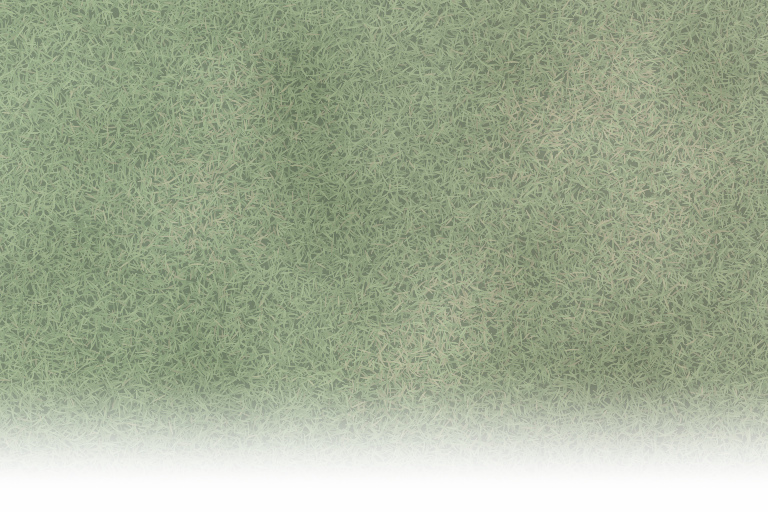
Reproduce this texture procedurally as a Shadertoy shader.

```glsl
const int BLADE_LAYERS = 9;
const float CELL_SIZE = 0.020;
const float BLADE_HALF_WIDTH = 0.0017;
const float BLADE_BEND = 0.16;
const float FADE_TOP = 0.29;
const float FADE_BOTTOM = 0.04;
const float PATCH_STRENGTH = 0.055;
const float MOTTLE_STRENGTH = 0.07;

const vec3 SOIL = vec3(0.47, 0.515, 0.43);
const vec3 DEEP_GREEN = vec3(0.525, 0.590, 0.470);
const vec3 PALE_GREEN = vec3(0.675, 0.735, 0.590);
const vec3 STRAW = vec3(0.715, 0.705, 0.595);
const vec3 MIST = vec3(0.995);

// Soft patches: centre x, centre y, radius
const int PATCHES = 8;
const vec3 DRY_PATCHES[PATCHES] = vec3[PATCHES](
    vec3(1.06, 0.74, 0.10), vec3(1.35, 0.69, 0.09),
    vec3(1.25, 0.53, 0.10), vec3(0.91, 0.42, 0.10),
    vec3(0.79, 0.29, 0.10), vec3(0.39, 0.60, 0.12),
    vec3(0.47, 0.82, 0.08), vec3(1.20, 0.82, 0.11));
const vec3 DARK_PATCHES[PATCHES] = vec3[PATCHES](
    vec3(0.59, 0.82, 0.13), vec3(1.38, 0.84, 0.10),
    vec3(0.15, 0.50, 0.13), vec3(1.22, 0.28, 0.12),
    vec3(0.98, 0.88, 0.13), vec3(0.66, 0.62, 0.13),
    vec3(1.02, 0.47, 0.10), vec3(0.37, 0.29, 0.12));

float hash(vec2 p) {
    return fract(sin(dot(p, vec2(127.1, 311.7))) * 43758.5453);
}

float valueNoise(vec2 p) {
    vec2 cell = floor(p);
    vec2 f = fract(p);
    f = f * f * (3.0 - 2.0 * f);
    float low = mix(hash(cell), hash(cell + vec2(1, 0)), f.x);
    float high = mix(hash(cell + vec2(0, 1)), hash(cell + vec2(1, 1)), f.x);
    return mix(low, high, f.y);
}

float cloud(vec2 p) {
    return 0.55 * valueNoise(p) + 0.30 * valueNoise(p * 2.1 + 7.3)
         + 0.15 * valueNoise(p * 4.3 + 3.1);
}

float patchMask(vec2 p, vec3 spots[PATCHES]) {
    float total = 0.0;
    for (int i = 0; i < PATCHES; i++) {
        vec2 d = (p - spots[i].xy) / spots[i].z;
        total += exp(-dot(d, d));
    }
    return min(total, 1.0);
}

// Coverage of one curved, tapering blade
float bladeCoverage(vec2 d, float angle, float halfLength, float bend, float pixel) {
    vec2 axis = vec2(cos(angle), sin(angle));
    float along = dot(d, axis) / halfLength;
    float across = dot(d, vec2(-axis.y, axis.x));
    across -= bend * halfLength * (along * along - 0.4);
    float width = BLADE_HALF_WIDTH * (1.0 - 0.55 * abs(along));
    float soft = 0.5 * pixel;
    float side = 1.0 - smoothstep(width - soft, width + soft, abs(across));
    float tip = 1.0 - smoothstep(0.88, 1.0, abs(along));
    return side * tip;
}

// Overlapping blades, one per grid cell in each rotated layer
vec3 grass(vec2 p, float dry, float pixel) {
    vec3 colour = SOIL;
    for (int layer = 0; layer < BLADE_LAYERS; layer++) {
        float level = float(layer);
        float turn = level * 0.7;
        mat2 rotation = mat2(cos(turn), sin(turn), -sin(turn), cos(turn));
        vec2 q = rotation * p / CELL_SIZE + level * vec2(17.3, 9.7);
        vec2 home = floor(q);
        for (int y = -1; y <= 1; y++)
        for (int x = -1; x <= 1; x++) {
            vec2 cell = home + vec2(x, y);
            vec2 seed = cell + level * 31.7;
            vec2 centre = cell + vec2(hash(seed), hash(seed + 5.2));
            float angle = 6.2832 * hash(seed + 11.4);
            float halfLength = CELL_SIZE * mix(0.4, 0.85, hash(seed + 19.8));
            float bend = BLADE_BEND * (2.0 * hash(seed + 27.1) - 1.0);
            float cover = bladeCoverage((q - centre) * CELL_SIZE, angle,
                                        halfLength, bend, pixel);
            float light = 0.8 * hash(seed + 37.6) + 0.2 * level / float(BLADE_LAYERS);
            vec3 tint = mix(DEEP_GREEN, PALE_GREEN, light);
            float straw = step(hash(seed + 43.9), 0.06 + 0.40 * dry);
            tint = mix(tint, STRAW * mix(0.86, 1.04, light), 0.8 * straw);
            colour = mix(colour, tint, 0.9 * cover);
        }
    }
    return colour;
}

void mainImage(out vec4 fragColor, in vec2 fragCoord) {
    vec2 p = fragCoord / iResolution.y;
    float pixel = 1.0 / iResolution.y;

    // Lawn with dry and shaded areas
    float dry = patchMask(p, DRY_PATCHES);
    float dark = patchMask(p, DARK_PATCHES);
    vec3 colour = grass(p, dry, pixel);
    colour += PATCH_STRENGTH * (0.45 * dry - 0.8 * dark);
    colour += MOTTLE_STRENGTH * (cloud(p * 7.0) - 0.47);

    // Greener on the left, warmer on the right
    float warmth = smoothstep(0.3, 1.3, p.x) - 0.5;
    colour += warmth * vec3(0.016, -0.008, 0.002);
    colour += 0.025 * exp(-p.x * 7.0);

    // Mist rising from the lower edge
    float mist = 1.0 - smoothstep(FADE_BOTTOM, FADE_TOP, p.y);
    colour = mix(colour, MIST, mist);
    fragColor = vec4(clamp(colour, 0.0, 1.0), 1.0);
}
```
